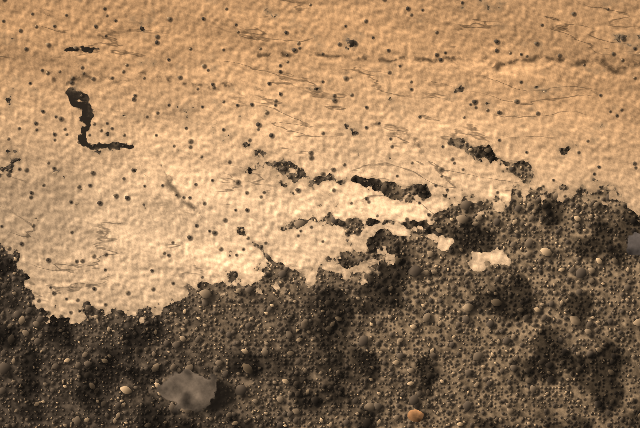
Write a WebGL 2 fragment shader that draws this texture.

```glsl
#version 300 es
precision highp float;
// A pale sandstone slope, layered at the top, running down into dark gravel.
// Sand is lit layered noise, gravel is several scales of angular pebble cells,
// and a curved border with ragged drifts decides which of them shows.
uniform vec2 u_resolution;
out vec4 outColor;

const vec3 SAND_HIGH = vec3(0.80, 0.61, 0.425);
const vec3 SAND_LOW = vec3(0.90, 0.74, 0.57);
const vec3 SOIL_DARK = vec3(0.30, 0.25, 0.20);
const vec3 SOIL_BROWN = vec3(0.49, 0.40, 0.30);
const vec3 SHADOW = vec3(0.12, 0.10, 0.08);

float hash(vec2 p) {
  return fract(sin(dot(p, vec2(127.1, 311.7))) * 43758.5);
}

float noise(vec2 p) {
  vec2 i = floor(p), f = fract(p);
  f = f * f * (3.0 - 2.0 * f);
  return mix(mix(hash(i), hash(i + vec2(1, 0)), f.x),
             mix(hash(i + vec2(0, 1)), hash(i + vec2(1, 1)), f.x), f.y);
}

float fbm(vec2 p) {
  float sum = 0.0, amp = 0.5;
  for (int i = 0; i < 5; i++) {
    sum += amp * noise(p);
    p = mat2(1.6, 1.2, -1.2, 1.6) * p + 7.3;
    amp *= 0.5;
  }
  return sum;
}

// Soft stroke between ends.xy and ends.zw, fading out at distance w
float streak(vec2 p, vec4 ends, float w) {
  vec2 a = p - ends.xy, b = ends.zw - ends.xy;
  return 1.0 - smoothstep(0.0, w, length(a - b * clamp(dot(a, b) / dot(b, b), 0.0, 1.0)));
}

float blob(vec2 p, vec2 c, vec2 r) {
  return 1.0 - smoothstep(0.4, 1.2, length((p - c) / r));
}

// Height of the gravel border along x
float border(float x) {
  return 0.43 - 0.155 * smoothstep(0.01, 0.12, x) + 0.06 * smoothstep(0.2, 0.7, x)
    + 0.03 * smoothstep(0.7, 0.85, x) + 0.165 * smoothstep(0.85, 1.08, x)
    + 0.025 * smoothstep(1.08, 1.4, x) - 0.05 * smoothstep(1.42, 1.5, x);
}

float sandHeight(vec2 p) {
  vec2 q = p + 0.06 * vec2(noise(p * 5.0), noise(p * 5.0 + 9.0));
  float strata = fbm(vec2(q.x * 4.0, q.y * 22.0 + q.x * 3.0));
  return mix(fbm(vec2(q.x * 8.0, q.y * 14.0 + q.x * 5.0)), strata, 0.7 * smoothstep(0.5, 0.9, p.y));
}

// One scale of angular pebbles, lit from the upper left
void addPebbles(inout vec3 col, vec2 p, float scale, float density, float px) {
  vec2 g = p * scale, base = floor(g);
  float soft = px * scale;
  for (int j = -1; j <= 1; j++) for (int i = -1; i <= 1; i++) {
    vec2 id = base + vec2(i, j);
    if (hash(id + scale) > density) continue;
    float size = hash(id + 3.7), tone = hash(id + 8.1), turn = 6.3 * size + tone;
    vec2 d = g - id - 0.2 - 0.6 * vec2(hash(id + 1.3), hash(id + 5.9));
    float r = mix(0.18, 0.42, size * size);
    vec2 e = abs(mat2(cos(turn), sin(turn), -sin(turn), cos(turn)) * d) * vec2(1.0, 1.1 + 0.6 * tone);
    float shape = max(max(e.x, e.y), 0.78 * (e.x + e.y));
    float shade = 1.0 - smoothstep(r * 0.6, r * 1.2 + soft, length(d - r * vec2(0.7, -0.5)));
    float light = clamp(0.85 + 0.6 * dot(d / r, vec2(-0.75, 0.65)), 0.3, 1.35);
    vec3 stone = mix(vec3(0.36, 0.30, 0.24), vec3(0.80, 0.65, 0.48), tone * tone);
    col = mix(col, SHADOW, 0.65 * shade);
    col = mix(col, stone * light, 1.0 - smoothstep(r - soft * 0.4, r + soft * 0.4, shape));
  }
}

// Large stone with a cast shadow
void addRock(inout vec3 col, vec2 p, vec2 c, vec2 r, vec3 tint) {
  vec2 d = (p - c) / r;
  float rough = fbm(p * 32.0);
  col = mix(col, SHADOW, 0.85 * (1.0 - smoothstep(0.6, 1.1, length(d - vec2(0.75, -0.15)))));
  float light = 0.2 + 1.5 * rough + 0.3 * dot(d, vec2(-0.4, 0.8));
  col = mix(col, tint * light, 1.0 - smoothstep(0.9, 1.02, length(d) + 1.1 * (rough - 0.5)));
}

vec3 sandColor(vec2 p, vec2 w, float grit) {
  vec3 col = mix(SAND_LOW, SAND_HIGH, smoothstep(0.45, 0.95, p.y + 0.12 * smoothstep(0.9, 1.5, p.x)));
  float relief = sandHeight(p) - sandHeight(p + vec2(-0.006, 0.008));
  float grain = fbm(p * 105.0) - fbm(p * 105.0 + vec2(-0.6, 0.7));
  col *= 1.0 + 0.9 * relief + 0.5 * grain + 0.3 * (fbm(vec2(p.x * 5.0, p.y * 16.0 + p.x * 3.0)) - 0.5);
  float swell = blob(w, vec2(0.85, 0.53), vec2(0.18, 0.04)) + blob(w, vec2(0.52, 0.39), vec2(0.14, 0.07));
  col *= 1.0 + 0.06 * swell - 0.14 * blob(w, vec2(0.08, 0.52), vec2(0.2, 0.15));
  // Thin broken fissures, ledges and deep clefts
  float vein = 1.0 - smoothstep(0.0, 0.022, abs(sandHeight(p * 1.3 + 4.0) - 0.47));
  float ledge = streak(w, vec4(0.6, 0.877, 1.55, 0.85), 0.013) + streak(w, vec4(0.12, 0.82, 0.56, 0.80), 0.01);
  ledge += streak(w, vec4(0.38, 0.60, 0.47, 0.47), 0.011) + streak(w, vec4(0.88, 0.72, 0.98, 0.65), 0.012);
  col *= 1.0 - 0.32 * vein * smoothstep(0.45, 0.65, fbm(p * 9.0)) - 0.5 * ledge * smoothstep(0.35, 0.6, grit);
  col *= 1.0 + 0.1 * streak(w, vec4(0.9, 0.85, 1.55, 0.825), 0.03);
  float cleft = streak(w, vec4(0.18, 0.79, 0.21, 0.74), 0.024) + streak(w, vec4(0.21, 0.74, 0.20, 0.68), 0.012)
    + streak(w, vec4(0.19, 0.67, 0.30, 0.66), 0.018) + streak(w, vec4(0.15, 0.88, 0.23, 0.90), 0.016);
  return mix(col, SHADOW * 1.6, smoothstep(0.5, 0.75, cleft + 1.2 * (grit - 0.5)));
}

void main() {
  float px = 1.0 / u_resolution.y;
  vec2 p = gl_FragCoord.xy / u_resolution * vec2(1.5, 1.0);
  vec2 w = p + 0.06 * (vec2(fbm(p * 18.0), fbm(p * 18.0 + 5.0)) - 0.48);
  float grit = fbm(p * 48.0);

  // Gravel, browner to the right, with hollows
  float hollow = fbm(p * 14.0 + 2.0);
  vec3 gravel = mix(SOIL_DARK, SOIL_BROWN, smoothstep(0.1, 1.3, p.x + hollow - 0.5)) * (0.4 + 1.2 * fbm(p * 95.0));
  for (float s = 110.0; s > 20.0; s *= 0.62) addPebbles(gravel, p, s, 0.12 + 0.005 * s, px);
  gravel *= mix(0.55, 1.1, smoothstep(0.3, 0.5, hollow));

  // Border, drifts lying on the sand, and bare islands
  float drift = streak(w, vec4(0.87, 0.575, 1.10, 0.535), 0.045) + streak(w, vec4(0.57, 0.66, 0.68, 0.60), 0.03)
    + streak(w, vec4(0.66, 0.59, 0.86, 0.57), 0.026) + streak(w, vec4(0.68, 0.475, 1.02, 0.485), 0.026)
    + streak(w, vec4(0.58, 0.455, 0.68, 0.36), 0.032) + streak(w, vec4(1.06, 0.68, 1.24, 0.595), 0.05)
    + streak(w, vec4(0.78, 0.40, 1.02, 0.45), 0.05);
  float island = blob(w, vec2(1.15, 0.39), vec2(0.07, 0.03)) + blob(w, vec2(1.03, 0.435), vec2(0.07, 0.03));
  float cover = min(max(border(p.x) - p.y, 0.07 * min(drift, 1.2) - 0.055), 0.075 - 0.1 * island);
  cover += 0.12 * (fbm(p * vec2(12.0, 20.0)) - 0.48) + 0.13 * (grit - 0.48);
  vec3 col = sandColor(p, w, grit);
  col = mix(col, SOIL_BROWN * 1.2, 0.5 * smoothstep(-0.04, 0.01, cover));
  addPebbles(col, p, 75.0, 0.05, px);
  col = mix(col, gravel, smoothstep(-0.004, 0.006, cover));

  addRock(col, p, vec2(0.445, 0.083), vec2(0.068, 0.045), vec3(0.46, 0.39, 0.32));
  addRock(col, p, vec2(1.50, 0.43), vec2(0.035, 0.03), vec3(0.34, 0.30, 0.27));
  addRock(col, p, vec2(0.973, 0.03), vec2(0.018, 0.014), vec3(0.80, 0.56, 0.36));
  vec2 v = p / vec2(1.5, 1.0) - 0.5;
  outColor = vec4(col * (1.05 - 0.32 * dot(v, v)), 1.0);
}
```
